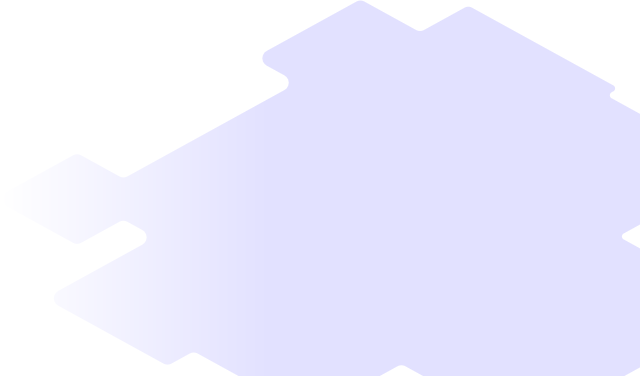
This background is drawn by a Shadertoy shader. Its source:

```glsl
// A pale lavender stepped plate with rounded slanted corners, fading to white at the left.

// The outline alternates between rising lines (y + 0.55x = c) and falling lines (y - 0.55x = c).
const int CORNERS = 22;
const float slantLines[CORNERS] = float[CORNERS](
    236.5, -97.0, 295.0, 132.5, 234.0, 242.5, 344.0, 181.6, 386.5, 327.5, 548.0,
    293.0, 700.0, 171.5, 861.0, -124.0, 690.0, -285.0, 513.0, -301.5, 315.0, -238.0);

// Corner i is the crossing of line i with the line after it.
vec2 corner(int i) {
    float first = slantLines[i % CORNERS];
    float second = slantLines[(i + 1) % CORNERS];
    float rising = i % 2 == 0 ? first : second;
    float falling = first + second - rising;
    return vec2((rising - falling) / 1.1, (rising + falling) * 0.5);
}

// Circular arc from a to b whose tangents meet at tip, as a rational quadratic.
vec2 arcPoint(vec2 a, vec2 tip, vec2 b, float weight, float t) {
    vec3 w = vec3((1.0 - t) * (1.0 - t), 2.0 * weight * t * (1.0 - t), t * t);
    return (w.x * a + w.y * tip + w.z * b) / (w.x + w.y + w.z);
}

// Folds one outline segment into the squared distance and the inside sign.
void addSegment(vec2 p, vec2 a, vec2 b, inout float dist2, inout float side) {
    vec2 edge = b - a, rel = p - a;
    vec2 gap = rel - edge * clamp(dot(rel, edge) / max(dot(edge, edge), 1e-6), 0.0, 1.0);
    dist2 = min(dist2, dot(gap, gap));
    if ((a.y > p.y) != (b.y > p.y) && rel.x < edge.x * rel.y / edge.y) side = -side;
}

// Signed distance to the rounded outline, negative inside.
float plateDistance(vec2 p) {
    float dist2 = 1e9, side = 1.0;
    vec2 pen = vec2(0.0), start = vec2(0.0);
    for (int i = 0; i < CORNERS; i++) {
        vec2 tip = corner(i);
        vec2 back = corner(i + CORNERS - 1) - tip;
        vec2 ahead = corner(i + 1) - tip;
        float backLen = length(back), aheadLen = length(ahead);
        back /= backLen;
        ahead /= aheadLen;

        // Tighter corners toward the right; short edges limit the cut.
        float radius = mix(10.0, 4.0, smoothstep(500.0, 740.0, tip.x));
        float cosine = dot(back, ahead);
        float cut = radius * sqrt((1.0 + cosine) / (1.0 - cosine));
        cut = min(cut, 0.46 * min(backLen, aheadLen));
        float weight = sqrt(0.5 - 0.5 * cosine);

        vec2 from = tip + back * cut, to = tip + ahead * cut;
        if (i == 0) start = from;
        else addSegment(p, pen, from, dist2, side);
        pen = from;
        for (int s = 1; s <= 6; s++) {
            vec2 next = arcPoint(from, tip, to, weight, float(s) / 6.0);
            addSegment(p, pen, next, dist2, side);
            pen = next;
        }
    }
    addSegment(p, pen, start, dist2, side);
    return side * sqrt(dist2);
}

void mainImage(out vec4 fragColor, in vec2 fragCoord) {
    // Canvas height is 450 units, with y measured down from the top.
    float pixel = 450.0 / iResolution.y;
    vec2 p = fragCoord * pixel;
    p.y = 450.0 - p.y;

    // Horizontal fade inside the plate.
    vec3 lavender = vec3(0.886, 0.882, 1.0);
    vec3 plate = mix(vec3(1.0), lavender, clamp(p.x / 322.0, 0.0, 1.0));

    float coverage = clamp(0.5 - plateDistance(p) / pixel, 0.0, 1.0);
    fragColor = vec4(mix(vec3(1.0), plate, coverage), 1.0);
}
```
